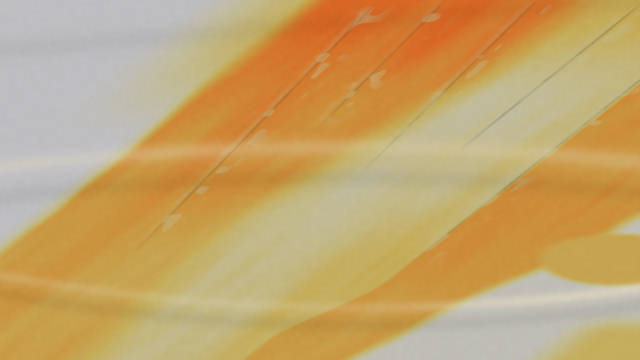
Write a Shadertoy shader that draws this texture.

```glsl
// Diagonal washes of orange and yellow paint on pale grey, under curved bands of light.

const vec3 GREY   = vec3(0.745, 0.745, 0.760);
const vec3 CREAM  = vec3(0.760, 0.730, 0.560);
const vec3 YELLOW = vec3(0.770, 0.675, 0.350);
const vec3 ORANGE = vec3(0.795, 0.565, 0.230);
const vec3 RED    = vec3(0.850, 0.405, 0.140);
const vec3 LIGHT  = vec3(0.900, 0.860, 0.760);

const float SLANT       = 1.28;  // sideways run of the strokes per unit of height
const float LEFT_EDGE   = 0.895; // stroke borders, measured across the slant
const float MAIN_END    = 1.56;
const float RIGHT_EDGE  = 2.075;
const float STREAKINESS = 0.17;
const float SEAM_WIDTH  = 0.0035;
const int   SEAMS       = 5;

// Each seam: x at the top, sideways run, depth where it starts, depth where it ends
const vec4 SEAM[SEAMS] = vec4[](
    vec4(1.053, 0.97, 0.02, 0.72), vec4(1.238, 1.00, 0.00, 0.38),
    vec4(1.493, 1.02, 0.00, 0.50), vec4(1.794, 1.24, 0.02, 0.45),
    vec4(2.056, 1.25, 0.20, 0.78));

float hash(vec2 p) {
    vec3 q = fract(vec3(p.xyx) * 0.1031);
    q += dot(q, q.yzx + 33.33);
    return fract((q.x + q.y) * q.z);
}

float noise(vec2 p) {
    vec2 i = floor(p), f = fract(p);
    f = f * f * (3.0 - 2.0 * f);
    return mix(mix(hash(i), hash(i + vec2(1, 0)), f.x),
               mix(hash(i + vec2(0, 1)), hash(i + vec2(1, 1)), f.x), f.y);
}

float fbm(vec2 p) {
    return 0.55 * noise(p) + 0.30 * noise(p * 2.1 + 7.3) + 0.15 * noise(p * 4.3 + 19.1);
}

float bump(float x, float width) {
    x /= width;
    return exp(-x * x);
}

// Colour of the wash for a pigment density from 0 to 1
vec3 pigment(float a) {
    a = clamp(a, 0.0, 1.0) * 4.0;
    vec3 c = mix(GREY, CREAM, clamp(a, 0.0, 1.0));
    c = mix(c, YELLOW, clamp(a - 1.0, 0.0, 1.0));
    c = mix(c, ORANGE, clamp(a - 2.0, 0.0, 1.0));
    return mix(c, RED, clamp(a - 3.0, 0.0, 1.0));
}

// Pigment density; p.x runs right and p.y down from the top
float paintDensity(vec2 p) {
    float s = p.x + SLANT * p.y;
    float streak = fbm(vec2(s * 9.0, p.y * 2.5)) - 0.5;
    float wobble = 0.03 * (noise(p * 7.0) - 0.5);

    // Pale valley, yellower toward the top and near the right stroke
    float a = mix(0.58, 0.27, smoothstep(0.0, 0.28, p.y));
    a += 0.18 * smoothstep(1.76, 1.92, s) * smoothstep(0.45, 0.75, p.y);

    // Main stroke, fading from red to gold on its way down
    float strength = mix(0.98, 0.76, smoothstep(0.0, 0.42, p.y));
    strength -= 0.13 * smoothstep(0.4, 0.75, p.y);
    strength -= 0.10 * bump(s - 1.33, 0.16) * bump(p.y - 0.27, 0.12);
    float end = MAIN_END + 0.10 * bump(p.y - 0.15, 0.2) - 0.09 * bump(p.y - 0.65, 0.2);
    a = mix(a, strength, 1.0 - smoothstep(end - 0.13, end + 0.09, s + wobble));

    // Right stroke, crisp on its upper side
    float right = smoothstep(-0.012, 0.012, s - RIGHT_EDGE + 0.12 * smoothstep(0.78, 0.95, p.y));
    a = mix(a, mix(0.78, 0.65, smoothstep(0.5, 0.95, p.y)), right);
    a += STREAKINESS * streak * 1.6;

    // Bare paper on the left, with a yellow bleed near the top
    float soft = mix(0.055, 0.025, smoothstep(0.1, 0.4, p.y));
    float inside = smoothstep(-soft, soft, s - LEFT_EDGE + wobble);
    float bleed = 0.45 * smoothstep(0.52, 0.88, s) * (1.0 - smoothstep(0.08, 0.42, p.y));
    bleed += 0.22 * smoothstep(0.83, 0.9, s);
    a = mix(bleed, a, inside);

    // Bare paper at lower right, then the rounded patch and the corner wash
    float below = p.y - 0.74 - 0.5 * (1.5 - p.x);
    a = mix(a, 0.06, smoothstep(-0.02, 0.025, below + wobble));
    float patchEdge = length((p - vec2(1.72, 0.722)) / vec2(0.23, 0.075));
    a = mix(a, 0.58, 1.0 - smoothstep(0.85, 1.08, patchEdge));
    return mix(a, 0.48, smoothstep(2.70, 2.88, s) * smoothstep(0.86, 0.93, p.y));
}

void mainImage(out vec4 fragColor, in vec2 fragCoord) {
    vec2 p = fragCoord / iResolution.y;
    p.y = 1.0 - p.y;
    float upperArc = p.y - 0.39 - 0.06 * (p.x - 0.95) * (p.x - 0.95);
    float lowerArc = p.y - 0.855 + 0.09 * (p.x - 1.0) * (p.x - 1.0);
    vec3 color = pigment(paintDensity(p));

    // Fine seams with a pale rim and scattered flakes
    for (int i = 0; i < SEAMS; i++) {
        vec4 seam = SEAM[i];
        float d = (p.x - seam.x + seam.y * p.y) / length(vec2(1.0, seam.y));
        float span = smoothstep(seam.z - 0.02, seam.z + 0.03, p.y)
                   * (1.0 - smoothstep(seam.w - 0.12, seam.w, p.y));
        float broken = 0.4 + 0.6 * noise(vec2(p.y * 22.0, float(i) * 5.0));
        color *= 1.0 - 0.17 * span * broken * bump(d, SEAM_WIDTH);
        color = mix(color, CREAM, 0.28 * span * broken * bump(d + 0.008, 0.008));
        float flake = smoothstep(0.66, 0.78, noise(vec2(d * 55.0, p.y * 38.0) + float(i) * 13.0));
        color = mix(color, CREAM, 0.45 * flake * span * bump(d - 0.01, 0.03));
    }

    // Curved reflections: bright crests with darker troughs
    color = mix(color, LIGHT, 0.33 * bump(upperArc - 0.02, 0.024));
    color = mix(color, YELLOW, 0.25 * bump(upperArc - 0.04, 0.05) * smoothstep(0.4, 0.8, p.x));
    color *= 1.0 - 0.05 * bump(upperArc - 0.105, 0.025);
    color = mix(color, LIGHT, mix(0.2, 0.6, smoothstep(1.0, 1.6, p.x)) * bump(lowerArc, 0.016));
    color *= 1.0 - 0.05 * bump(lowerArc - 0.05, 0.02);
    color *= 1.0 - 0.04 * bump(p.y - 0.14 + 0.08 * p.x, 0.03);

    color += 0.012 * (noise(p * 90.0) - 0.5);
    fragColor = vec4(color, 1.0);
}
```
